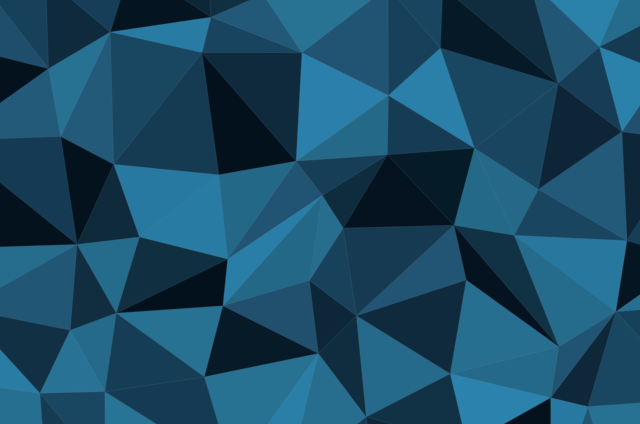
Give the GLSL for this background, as a WebGL 2 fragment shader.

```glsl
#version 300 es
precision highp float;
// Low-poly mosaic: irregular flat triangles in shades of deep blue with faint seams.

uniform vec2 u_resolution;
out vec4 fragColor;

const float ROWS = 5.3;                // grid cells per canvas height
const vec2 JITTER = vec2(0.76, 0.78);  // spread of each vertex inside its cell
const float STAGGER = 0.28;            // lift of every second column
const float SEAM_WIDTH = 0.014;        // in cells
const vec3 SEAM_COLOR = vec3(0.40, 0.52, 0.58);

const vec3 INK   = vec3(0.02, 0.09, 0.14);
const vec3 NAVY  = vec3(0.06, 0.17, 0.24);
const vec3 SLATE = vec3(0.09, 0.25, 0.35);
const vec3 STEEL = vec3(0.13, 0.33, 0.45);
const vec3 TEAL  = vec3(0.15, 0.43, 0.56);
const vec3 AZURE = vec3(0.16, 0.49, 0.65);

float hash(vec2 p) {
    vec3 q = fract(p.xyx * vec3(0.1031, 0.1030, 0.0973));
    q += dot(q, q.yzx + 33.33);
    return fract((q.x + q.y) * q.z);
}

vec2 gridVertex(vec2 id) {
    vec2 lift = vec2(0.0, STAGGER * (mod(id.x, 2.0) - 0.5));
    return id + lift + JITTER * (vec2(hash(id + 17.3), hash(id + 71.9)) - 0.5);
}

float cross2(vec2 a, vec2 b) {
    return a.x * b.y - a.y * b.x;
}

// Twice the signed area, positive when counter-clockwise.
float area2(vec2 a, vec2 b, vec2 c) {
    return cross2(b - a, c - a);
}

// Signed distance to the line a-b, positive on its left.
float leftOf(vec2 p, vec2 a, vec2 b) {
    return cross2(normalize(b - a), p - a);
}

// Distance to the nearest side, positive inside the triangle.
float triangleInset(vec2 p, vec2 a, vec2 b, vec2 c) {
    return min(leftOf(p, a, b), min(leftOf(p, b, c), leftOf(p, c, a)));
}

// Picks a shade by cumulative share, with a small change of lightness.
vec3 facetColor(vec2 id, float part) {
    float seed = hash(id + 37.0 * part + 5.7);
    float tone = fract(dot(id, vec2(0.755, 0.570)) + 0.18 * part + 0.45 * seed);
    vec3 color = tone < 0.12 ? INK
               : tone < 0.29 ? NAVY
               : tone < 0.52 ? SLATE
               : tone < 0.67 ? STEEL
               : tone < 0.87 ? TEAL : AZURE;
    float shift = hash(id + 53.0 * part + 91.1) - 0.5;
    return max(color + shift * vec3(0.016, 0.05, 0.06), 0.0);
}

// Adds one facet, weighted by its smooth coverage.
void addFacet(float inset, vec3 color, float pixel, inout vec4 total, inout float deepest) {
    float coverage = smoothstep(-0.8 * pixel, 0.8 * pixel, inset);
    total += vec4(color, 1.0) * coverage;
    deepest = max(deepest, inset);
}

void main() {
    vec2 p = gl_FragCoord.xy / u_resolution.y * ROWS + vec2(3.35, 7.6);
    float pixel = ROWS / u_resolution.y;
    vec4 total = vec4(0.0);
    float deepest = 0.0;

    // Each warped grid cell is cut along its better balanced diagonal.
    for (int y = -1; y <= 1; y++) {
        for (int x = -1; x <= 1; x++) {
            vec2 id = floor(p) + vec2(x, y);
            vec2 a = gridVertex(id);
            vec2 b = gridVertex(id + vec2(1.0, 0.0));
            vec2 c = gridVertex(id + vec2(1.0, 1.0));
            vec2 d = gridVertex(id + vec2(0.0, 1.0));
            bool cutAC = min(area2(a, b, c), area2(a, c, d))
                       > min(area2(a, b, d), area2(b, c, d));
            float first = triangleInset(p, a, b, cutAC ? c : d);
            float second = triangleInset(p, cutAC ? a : b, c, d);
            addFacet(first, facetColor(id, 0.0), pixel, total, deepest);
            addFacet(second, facetColor(id, 1.0), pixel, total, deepest);
        }
    }

    // Faint hairlines where facets meet.
    vec3 color = total.rgb / max(total.a, 0.001);
    float seam = 1.0 - smoothstep(0.0, max(SEAM_WIDTH, pixel), deepest);
    fragColor = vec4(mix(color, SEAM_COLOR, 0.13 * seam), 1.0);
}
```
